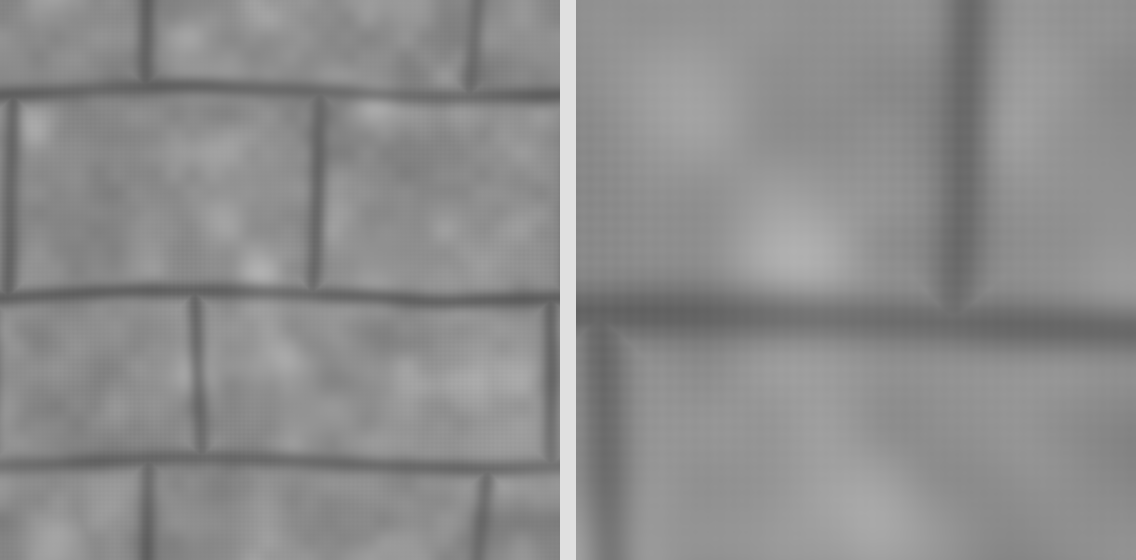
Left: the whole. Right: its middle third, enlarged.
This texture is drawn by a WebGL 1 fragment shader. Its source:

```glsl
precision highp float;
// Seamless grey stone wall: three uneven courses of two blocks, split by soft dark joints.
// Joints are wrapped distances with a gaussian profile; the stone is periodic value noise
// with cellular pale flecks and a very faint woven grain.

uniform vec2 u_resolution;

const float TAU = 6.2831853;
const vec3 COURSE_JOINTS = vec3(0.836, 0.472, 0.173);
const float JOINT_WIDTH = 0.0165;
const float JOINT_DEPTH = 0.155;
const float STONE_GREY = 0.562;

float hash(vec2 p) {
  return fract(sin(dot(p, vec2(127.1, 311.7))) * 43758.545);
}

// Shortest signed distance on a repeating unit interval
float wrapped(float d) {
  return fract(d + 0.5) - 0.5;
}

// Value noise that repeats every unit, with the given cells per side
float tileNoise(vec2 uv, float cells, float seed) {
  vec2 p = uv * cells;
  vec2 i = floor(p);
  vec2 f = fract(p);
  f = f * f * (3.0 - 2.0 * f);
  vec2 a = mod(i, cells) + seed;
  vec2 b = mod(i + 1.0, cells) + seed;
  return mix(mix(hash(a), hash(vec2(b.x, a.y)), f.x),
             mix(hash(vec2(a.x, b.y)), hash(b), f.x), f.y);
}

// Scattered soft spots, one per cell, most of them weak
float flecks(vec2 uv, float cells, float seed) {
  vec2 p = uv * cells;
  vec2 cell = floor(p);
  float light = 0.0;
  for (int y = -1; y <= 1; y++) {
    for (int x = -1; x <= 1; x++) {
      vec2 c = cell + vec2(float(x), float(y));
      vec2 id = mod(c, cells) + seed;
      vec2 centre = c + 0.2 + 0.6 * vec2(hash(id), hash(id + 37.0));
      vec2 d = p - centre;
      float strength = pow(hash(id + 71.0), 3.0);
      light = max(light, strength * exp(-dot(d, d) * 14.0));
    }
  }
  return light;
}

float jointProfile(float d, float width) {
  return exp(-d * d / (width * width));
}

// Upright joints of one course: positions at mid height, and how far they lean
float uprightJoints(vec2 uv, float midHeight, vec2 positions, vec2 lean, float width) {
  vec2 x = positions + lean * wrapped(uv.y - midHeight);
  return max(jointProfile(wrapped(uv.x - x.x), width),
             jointProfile(wrapped(uv.x - x.y), width));
}

float joints(vec2 uv) {
  // Courses sag gently towards the right
  float level = uv.y - 0.010 * sin(TAU * (uv.x - 0.1));
  float bed = 0.0;
  bed = max(bed, jointProfile(wrapped(level - COURSE_JOINTS.x), JOINT_WIDTH));
  bed = max(bed, jointProfile(wrapped(level - COURSE_JOINTS.y), JOINT_WIDTH));
  bed = max(bed, jointProfile(wrapped(level - COURSE_JOINTS.z), JOINT_WIDTH));

  float upright;
  if (level > COURSE_JOINTS.x || level < COURSE_JOINTS.z) {
    upright = uprightJoints(uv, 0.003, vec2(0.263, 0.855), vec2(0.02, 0.10), JOINT_WIDTH);
  } else if (level > COURSE_JOINTS.y) {
    upright = uprightJoints(uv, 0.653, vec2(0.020, 0.565), vec2(0.02, 0.04), JOINT_WIDTH);
  } else {
    upright = uprightJoints(uv, 0.322, vec2(0.354, 0.985), vec2(-0.05, 0.0), JOINT_WIDTH);
  }
  return max(bed, upright * 0.92);
}

// Mottled surface of the blocks
float stone(vec2 uv) {
  float mottle = 0.07 * (tileNoise(uv, 7.0, 3.0) - 0.5)
               + 0.10 * (tileNoise(uv, 15.0, 19.0) - 0.5)
               + 0.04 * (tileNoise(uv, 29.0, 41.0) - 0.5);
  return STONE_GREY + mottle + 0.10 * flecks(uv, 7.0, 11.0);
}

// Fine woven grain, fading in and out in patches
float grain(vec2 uv) {
  float weave = sin(TAU * 128.0 * uv.x) + sin(TAU * 128.0 * uv.y);
  return 0.005 * weave * tileNoise(uv, 9.0, 53.0);
}

void main() {
  vec2 uv = gl_FragCoord.xy / u_resolution;
  vec2 wobble = 0.005 * (vec2(tileNoise(uv, 9.0, 61.0), tileNoise(uv, 9.0, 83.0)) - 0.5);
  float mortar = joints(uv + wobble);
  float wear = mix(0.75, 1.2, tileNoise(uv, 6.0, 97.0));

  // Mottling calms down inside the joints
  float surface = mix(stone(uv), STONE_GREY, 0.6 * mortar);
  float grey = surface - JOINT_DEPTH * wear * mortar + grain(uv);
  gl_FragColor = vec4(vec3(grey), 1.0);
}
```
